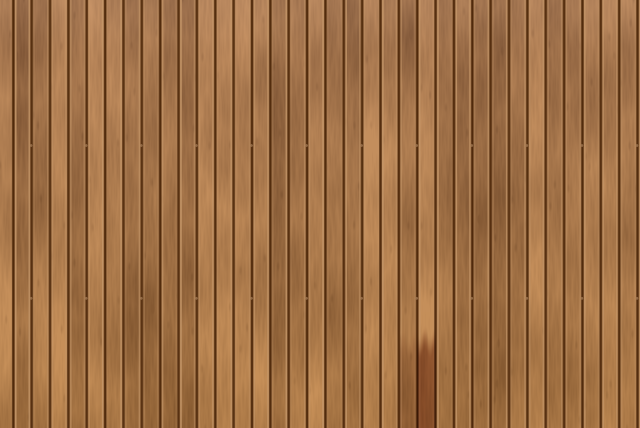
Give the GLSL for this texture, as a WebGL 2 fragment shader.

```glsl
#version 300 es
// Wall of narrow vertical timber boards with dark grooves, screws and one damp stain.
precision highp float;

uniform vec2 u_resolution;
out vec4 outColor;

const float BOARDS = 34.86;        // boards across the canvas
const float FIRST_GROOVE = 0.726;  // offset of the first groove, in boards
const float STAINED_BOARD = 22.0;

const vec3 WOOD_DARK = vec3(0.56, 0.385, 0.235);
const vec3 WOOD_LIGHT = vec3(0.74, 0.535, 0.345);
const vec3 EDGE_LIGHT = vec3(0.77, 0.59, 0.41);
const vec3 GROOVE_SHADE = vec3(0.47, 0.31, 0.17);
const vec3 GROOVE_DARK = vec3(0.31, 0.16, 0.04);
const vec3 SCREW = vec3(0.66, 0.50, 0.35);
const vec3 STAIN_TINT = vec3(0.72, 0.56, 0.48);

float hash(vec2 p) {
    vec3 q = fract(p.xyx * vec3(0.1031, 0.1030, 0.0973));
    q += dot(q, q.yzx + 33.33);
    return fract((q.x + q.y) * q.z);
}

// Distance to the nearest jittered cell point, about 0.45 on average
float cellular(vec2 p) {
    vec2 cell = floor(p);
    float nearest = 2.0;
    for (int j = -1; j <= 1; j++) {
        for (int i = -1; i <= 1; i++) {
            vec2 c = cell + vec2(i, j);
            vec2 point = c + vec2(hash(c), hash(c + 71.7));
            nearest = min(nearest, length(p - point));
        }
    }
    return nearest;
}

// Long wavering lines along the board
float grainLines(vec2 p, float seed) {
    float sum = 0.0;
    float freq = 9.0;
    for (int i = 0; i < 3; i++) {
        float sway = sin(p.y * 0.06 * freq + seed * 40.0 + float(i));
        sum += sin(p.x * freq + 1.3 * sway + seed * 17.0) / 3.0;
        freq *= 1.7;
    }
    return sum;
}

// Slow drift of tone over many boards
float broadTone(vec2 p) {
    float drift = sin(p.x * 0.45 + 1.4 * sin(p.y * 0.25)) * sin(p.y * 0.37 + p.x * 0.13);
    return 0.14 * drift + 0.5 * (cellular(p * 0.15 + 8.0) - 0.45);
}

// Soft-edged band: 1 within halfWidth of zero
float band(float d, float halfWidth, float soft) {
    return 1.0 - smoothstep(halfWidth - soft, halfWidth + soft, abs(d));
}

vec3 woodColor(vec2 p, float height, float board) {
    float seed = hash(vec2(board, 5.0));
    vec2 shifted = p + vec2(0.0, seed * 90.0);
    float streaks = cellular(shifted * vec2(7.0, 0.7)) - 0.45;
    float patches = cellular(shifted * vec2(0.55, 0.22) + board * 3.0) - 0.45;
    float tone = 0.5 + 0.8 * (seed - 0.5) + 0.27 * streaks;
    tone += 0.55 * patches + broadTone(p) + 0.09 * grainLines(shifted, seed);

    // Rare faint knots
    float knot = cellular(shifted * vec2(0.8, 0.25) + 19.0);
    tone -= 0.25 * (1.0 - smoothstep(0.01, 0.09, knot));

    vec3 color = mix(WOOD_DARK, WOOD_LIGHT, clamp(tone, -0.25, 1.15));
    // Warmer at the bottom, paler close to the top
    vec3 warmth = mix(vec3(0.012, 0.005, -0.02), vec3(-0.01, -0.005, 0.015), height);
    return color + warmth + 0.03 * smoothstep(0.85, 1.0, height);
}

vec3 addStain(vec3 color, vec2 p, float height, float board) {
    float reach = 0.23 + 0.012 * sin(p.x * 11.0);
    float fade = 1.0 - smoothstep(reach - 0.06, reach, height);
    float onBoard = 1.0 - step(0.5, abs(board - STAINED_BOARD));
    float beside = 1.0 - step(0.5, abs(board - STAINED_BOARD + 1.0));
    float leftBias = mix(1.0, 0.8, fract(p.x));
    float amount = fade * (onBoard * leftBias + 0.3 * beside);
    return color * mix(vec3(1.0), STAIN_TINT, amount);
}

vec3 addGroove(vec3 color, float d, float groove, float soft) {
    float side = hash(vec2(groove, 31.0));
    float depth = mix(0.75, 1.0, hash(vec2(groove, 47.0)));
    float left = band(d + 0.13, 0.045, soft) * mix(0.15, 0.85, side);
    float right = band(d - 0.13, 0.045, soft) * mix(0.85, 0.15, side);
    color = mix(color, EDGE_LIGHT, max(left, right));
    color = mix(color, GROOVE_SHADE, band(d, 0.08, soft));
    return mix(color, GROOVE_DARK, depth * band(d, 0.043, soft));
}

// Two rows of screws, on every third groove
float screwMask(float d, float y, float groove, float scale, float soft) {
    float chosen = 1.0 - step(0.5, abs(mod(groove, 3.0) - 1.0));
    float rowGap = min(abs(y - 0.303 * scale), abs(y - 0.660 * scale));
    return chosen * band(length(vec2(d + 0.03, rowGap)), 0.075, soft);
}

void main() {
    vec2 uv = gl_FragCoord.xy / u_resolution;
    float rise = BOARDS * u_resolution.y / u_resolution.x;
    vec2 p = vec2(uv.x * BOARDS - FIRST_GROOVE, uv.y * rise);
    float soft = max(0.03, 0.6 * BOARDS / u_resolution.x);
    float board = floor(p.x);
    float groove = floor(p.x + 0.5);
    float d = p.x - groove;

    vec3 color = woodColor(p, uv.y, board);
    color = addGroove(color, d, groove, soft);
    color = addStain(color, p, uv.y, board);
    color = mix(color, SCREW, 0.7 * screwMask(d, p.y, groove, rise, soft));
    outColor = vec4(color, 1.0);
}
```
